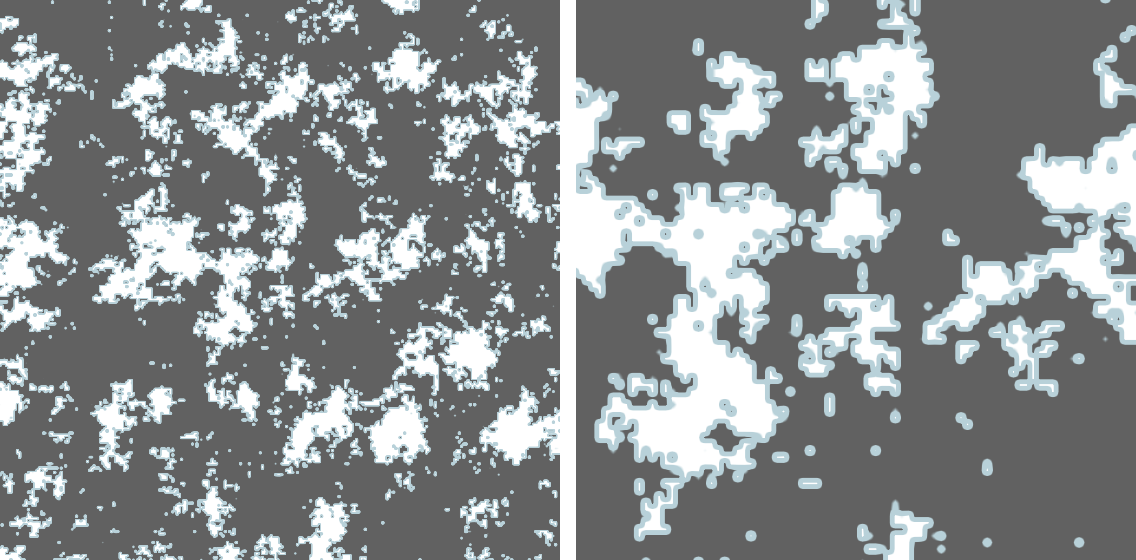
Left, the full canvas; right, a detail of the centre.
This texture is drawn by a WebGL 2 fragment shader. Its source:

```glsl
#version 300 es
precision highp float;
// Ragged white islands with pale blue rims on a flat grey ground.
// Rough gradient noise is thresholded on a fine lattice, blended bilinearly,
// and cut at a low and a high level to give the rim and the core.

uniform vec2 u_resolution;
out vec4 fragColor;

const vec3 GROUND = vec3(0.38);
const vec3 RIM = vec3(0.72, 0.82, 0.85);
const vec3 CORE = vec3(1.0);

const float LATTICE = 256.0;     // lattice points across the canvas
const float CLUMP_SCALE = 7.0;   // coarsest noise cells across the canvas
const int OCTAVES = 5;
const float LACUNARITY = 2.15;
const float GAIN = 0.82;
const float LAND_LEVEL = 0.26;
const float LAND_SOFTNESS = 0.02;
const float RIM_LEVEL = 0.14;
const float CORE_LEVEL = 0.88;

// Integer hash turned into a unit gradient
vec2 gradientAt(vec2 cell) {
    uvec2 q = uvec2(ivec2(cell)) * uvec2(1597u, 3571u);
    uint h = (q.x ^ (q.y << 7u)) + q.y * 7919u;
    h = (h ^ (h >> 15u)) * 73244475u;
    h = (h ^ (h >> 13u)) * 73244475u;
    h ^= h >> 16u;
    float angle = float(h & 65535u) / 65536.0 * 6.28319;
    return vec2(cos(angle), sin(angle));
}

float gradientNoise(vec2 p) {
    vec2 cell = floor(p);
    vec2 f = p - cell;
    vec2 fade = f * f * f * (f * (f * 6.0 - 15.0) + 10.0);
    vec2 e = vec2(1.0, 0.0);
    float a = dot(gradientAt(cell), f);
    float b = dot(gradientAt(cell + e.xy), f - e.xy);
    float c = dot(gradientAt(cell + e.yx), f - e.yx);
    float d = dot(gradientAt(cell + e.xx), f - e.xx);
    return mix(mix(a, b, fade.x), mix(c, d, fade.x), fade.y);
}

// Slowly fading octaves keep the coastline rough
float fractalNoise(vec2 p, float gain) {
    float sum = 0.0;
    float amplitude = 1.0;
    for (int i = 0; i < OCTAVES; i++) {
        sum += amplitude * gradientNoise(p);
        p = p * LACUNARITY + vec2(17.3, 9.7);
        amplitude *= gain;
    }
    return sum;
}

// Nearly binary land value of one lattice point
float landAt(vec2 node) {
    float height = fractalNoise(node / LATTICE * CLUMP_SCALE + vec2(3.4, 5.8), GAIN);
    return smoothstep(LAND_LEVEL - LAND_SOFTNESS, LAND_LEVEL + LAND_SOFTNESS, height);
}

// Bilinear blend of the four surrounding lattice points
float landField(vec2 p) {
    vec2 node = floor(p);
    vec2 f = p - node;
    vec2 e = vec2(1.0, 0.0);
    float bottom = mix(landAt(node), landAt(node + e.xy), f.x);
    float top = mix(landAt(node + e.yx), landAt(node + e.xx), f.x);
    return mix(bottom, top, f.y);
}

float softStep(float level, float value, float halfWidth) {
    return smoothstep(level - halfWidth, level + halfWidth, value);
}

void main() {
    float side = min(u_resolution.x, u_resolution.y);
    vec2 uv = gl_FragCoord.xy / side;
    float land = landField(uv * LATTICE);

    // Edge width follows the pixel size, kept inside the 0 to 1 field
    float edge = min(0.5 * LATTICE / side, 0.1);
    vec3 color = mix(GROUND, RIM, softStep(RIM_LEVEL, land, edge));
    color = mix(color, CORE, softStep(CORE_LEVEL, land, edge));
    fragColor = vec4(color, 1.0);
}
```
